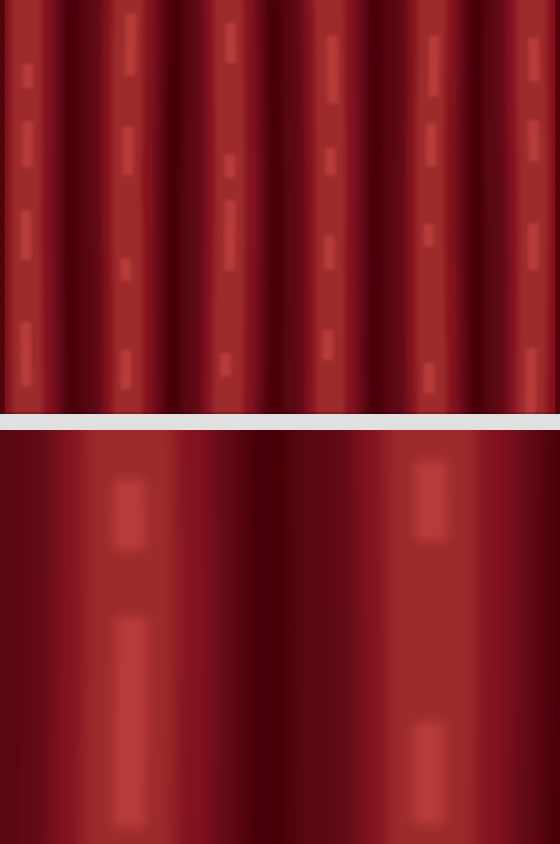
Top: the whole. Bottom: its middle third, enlarged.
This texture is drawn by a Shadertoy shader. Its source:

```glsl
const float FOLD_WIDTH = 0.244;   // in canvas heights
const float FIRST_CREST = 0.065;

vec2 hash22(vec2 p) {
    vec3 q = fract(p.xyx * vec3(0.1031, 0.1030, 0.0973));
    q += dot(q, q.yzx + 33.33);
    return fract((q.xx + q.yz) * q.zy);
}

float gradientNoise(vec2 p) {
    vec2 i = floor(p), f = fract(p);
    vec2 u = f * f * f * (f * (f * 6.0 - 15.0) + 10.0);
    vec2 e = vec2(0.0, 1.0);
    float a = dot(hash22(i) * 2.0 - 1.0, f);
    float b = dot(hash22(i + e.yx) * 2.0 - 1.0, f - e.yx);
    float c = dot(hash22(i + e.xy) * 2.0 - 1.0, f - e.xy);
    float d = dot(hash22(i + e.yy) * 2.0 - 1.0, f - e.yy);
    return mix(mix(a, b, u.x), mix(c, d, u.x), u.y);
}

// Shading across one fold: t = 0 and t = 1 are crests
vec3 foldColor(float t) {
    const vec3 crest = vec3(0.62, 0.17, 0.17);
    const vec3 crimson = vec3(0.51, 0.07, 0.12);
    const vec3 wine = vec3(0.39, 0.04, 0.09);
    const vec3 valley = vec3(0.29, 0.00, 0.03);
    const vec3 shade = vec3(0.35, 0.03, 0.07);

    vec3 col = mix(crest, crimson, smoothstep(0.09, 0.21, t));
    col = mix(col, wine, smoothstep(0.21, 0.33, t));
    col = mix(col, valley, smoothstep(0.30, 0.43, t));
    col = mix(col, shade, smoothstep(0.47, 0.60, t));
    col = mix(col, wine, smoothstep(0.60, 0.73, t));
    col = mix(col, crimson, smoothstep(0.70, 0.80, t));
    return mix(col, crest, smoothstep(0.79, 0.91, t));
}

// Soft vertical glints scattered along a crest
float glints(float x, float y, float fold) {
    float glow = 0.0;
    for (int i = 0; i < 4; i++) {
        vec2 h = hash22(vec2(fold * 5.0 + 11.0, float(i) * 7.0 + 3.0));
        float slant = (float(i) - 1.5) * 0.003 + (h.y - 0.5) * 0.006;
        float center = (float(i) + 0.5 + (h.x - 0.5) * 0.5) / 4.0;
        float halfLength = mix(0.018, 0.100, h.y * h.y);
        vec2 d = abs(vec2(x - slant, y - center)) - vec2(0.004, halfLength);
        glow = max(glow, 1.0 - smoothstep(0.0, 0.017, length(max(d, 0.0))));
    }
    return glow;
}

void mainImage(out vec4 fragColor, in vec2 fragCoord) {
    vec2 p = fragCoord / iResolution.y;
    float aspect = iResolution.x / iResolution.y;

    // Folds with a slight sway
    float phase = (p.x - FIRST_CREST) / FOLD_WIDTH;
    phase += 0.04 * gradientNoise(p * vec2(4.0, 1.5) + 2.7);
    vec3 col = foldColor(fract(phase));

    float fold = floor(phase + 0.5);
    float glint = glints((phase - fold) * FOLD_WIDTH, p.y, fold);
    col = mix(col, vec3(0.73, 0.24, 0.23), 0.9 * glint);

    // Ragged dark hems at the sides and a thin one below
    float side = min(p.x, aspect - p.x) + 0.002 * gradientNoise(p * vec2(3.0, 60.0));
    col = mix(vec3(0.33, 0.01, 0.05), col, smoothstep(0.009, 0.014, side));
    col *= mix(0.75, 1.0, smoothstep(0.0, 0.008, p.y));

    fragColor = vec4(col, 1.0);
}
```
